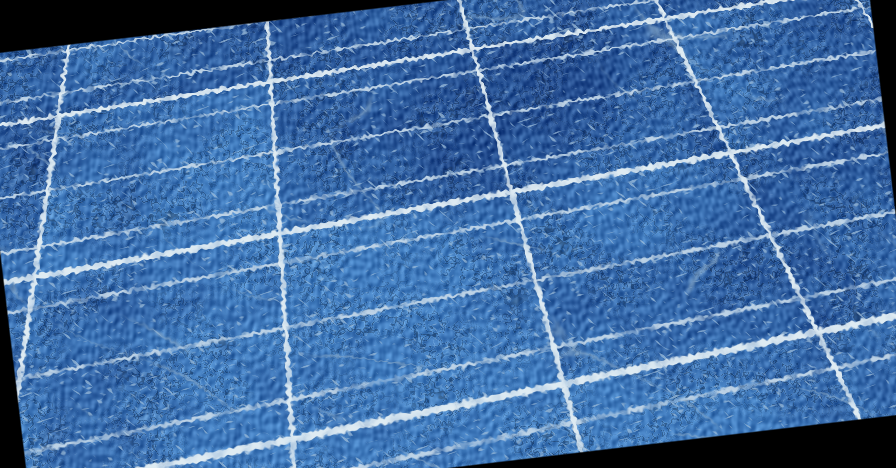
Reproduce this texture procedurally as a WebGL 1 fragment shader.

```glsl
precision highp float;
// Tilted solar panel in perspective: blue cells, pale seams and busbars, crazed glass.
uniform vec2 u_resolution;

vec2 hash2(vec2 p) {
  p = vec2(dot(p, vec2(127.1, 311.7)), dot(p, vec2(269.5, 183.3)));
  return fract(sin(p) * 43758.545);
}

// Gradient noise, roughly -0.6 to 0.6
float corner(vec2 i, vec2 f, vec2 o) {
  float angle = 6.2832 * hash2(i + o).x;
  return dot(vec2(cos(angle), sin(angle)), f - o);
}

float noise(vec2 p) {
  vec2 i = floor(p), f = p - i;
  vec2 s = f * f * f * (f * (f * 6.0 - 15.0) + 10.0);
  return mix(mix(corner(i, f, vec2(0.0)), corner(i, f, vec2(1.0, 0.0)), s.x),
             mix(corner(i, f, vec2(0.0, 1.0)), corner(i, f, vec2(1.0)), s.x), s.y);
}

// Gap between the two nearest scattered points: zero along the cracks
float crackGap(vec2 p) {
  vec2 i = floor(p), f = p - i;
  float nearest = 9.0, second = 9.0;
  for (int y = -1; y <= 1; y++) {
    for (int x = -1; x <= 1; x++) {
      vec2 o = vec2(float(x), float(y));
      float d = length(o + hash2(i + o) - f);
      second = min(second, max(nearest, d));
      nearest = min(nearest, d);
    }
  }
  return second - nearest;
}

// Perspective map from the canvas (y down) to cell coordinates
vec2 panelGrid(vec2 q) {
  vec2 a = vec2(0.4651, -0.0683) - 0.0256 * q;
  vec2 b = vec2(-0.0604, 0.2646) + 0.1354 * q;
  vec2 r = q - vec2(0.1238, 0.2475);
  return vec2(r.x * b.y - r.y * b.x, a.x * r.y - a.y * r.x) / (a.x * b.y - a.y * b.x);
}

float line(float d, float halfWidth, float soft) {
  return 1.0 - smoothstep(halfWidth - soft, halfWidth + soft, d);
}

// Short strokes running along the given direction
float strokes(vec2 q, vec2 dir, vec2 scale) {
  return noise(vec2(dot(q, dir), dot(q, vec2(-dir.y, dir.x))) * scale);
}

void main() {
  vec2 q = gl_FragCoord.xy / u_resolution;
  q = vec2(q.x * 1.901, 1.0 - q.y);
  float pixel = 1.0 / u_resolution.y;

  // Ragged cell grid
  vec2 fray = vec2(noise(q * 90.0), noise(q * 90.0 + 37.0));
  vec2 smoothGrid = panelGrid(q);
  vec2 grid = panelGrid(q + 0.008 * fray);
  vec2 seam = abs(fract(grid + 0.5) - 0.5);
  float busbar = abs(fract(grid.y * 3.0) - 0.5) / 3.0;

  // Cell tint with broad light and shade
  float tone = 0.55 + 0.55 * (hash2(floor(smoothGrid) + 5.0).x - 0.5);
  tone += 0.7 * noise(q * 2.6 + 3.0) + 0.4 * (q.y - 0.4) - 0.2 * (q.x - 0.9);
  tone += 0.35 * noise(q * 13.0);
  vec3 color = mix(vec3(0.14, 0.30, 0.56), vec3(0.25, 0.48, 0.74), clamp(tone, 0.0, 1.0));

  // Fine fingers, embossed grain and crazing
  color += 0.018 * sin(smoothGrid.x * 251.3);
  vec2 grain = q * vec2(75.0, 60.0);
  float relief = noise(grain) - noise(grain + vec2(0.3, 0.35));
  color += vec3(0.17, 0.19, 0.18) * relief;
  float gap = crackGap(q * 31.0 + 0.7 * fray);
  float patches = smoothstep(-0.3, 0.3, noise(q * 8.0 + 11.0));
  color *= 1.0 - 0.26 * patches * line(gap, 0.07, 0.06);
  color += vec3(0.09, 0.08, 0.05) * patches * line(abs(gap - 0.2), 0.05, 0.05);

  // Pale flecks, denser beside the bars, and long faint scratches
  float nearBar = exp(-45.0 * min(min(seam.x, seam.y), busbar));
  float fleck = max(strokes(q, vec2(0.94, -0.34), vec2(42.0, 125.0)),
                    strokes(q + 7.0, vec2(0.77, 0.64), vec2(42.0, 125.0)));
  fleck = smoothstep(0.34, 0.58, fleck + 0.16 * nearBar + 0.1 * noise(q * 9.0));
  color = mix(color, vec3(0.60, 0.73, 0.85), 0.75 * fleck);
  float scratch = abs(strokes(q + 0.006 * fray, vec2(0.9, 0.43), vec2(2.5, 7.0)));
  scratch = line(scratch, 0.012, 0.015) * smoothstep(0.0, 0.3, noise(q * 6.0 + 23.0));
  color = mix(color, vec3(0.54, 0.67, 0.79), 0.6 * scratch);

  // Thin broken busbars, then solid seams
  float wear = smoothstep(-0.35, 0.2, noise(grid * vec2(17.0, 9.0)));
  float bars = line(busbar, 0.009, 2.5 * pixel) * mix(0.4, 0.95, wear);
  float rowSeam = line(seam.y, 0.015, 2.5 * pixel) * mix(0.8, 1.0, wear);
  float columnSeam = line(seam.x, 0.009, 2.0 * pixel) * mix(0.75, 1.0, wear);
  color = mix(color, vec3(0.76, 0.84, 0.91), bars);
  color = mix(color, vec3(0.87, 0.92, 0.95), max(rowSeam, columnSeam));

  // Tilted panel outline on black
  vec2 c = q - vec2(0.9505, 0.5);
  vec2 tilted = abs(vec2(dot(c, vec2(0.993, -0.118)), dot(c, vec2(0.118, 0.993))));
  float outside = max(tilted.x - 0.948, tilted.y - 0.4965);
  color *= 1.0 - smoothstep(-pixel, pixel, outside);

  gl_FragColor = vec4(clamp(color, 0.0, 1.0), 1.0);
}
```
